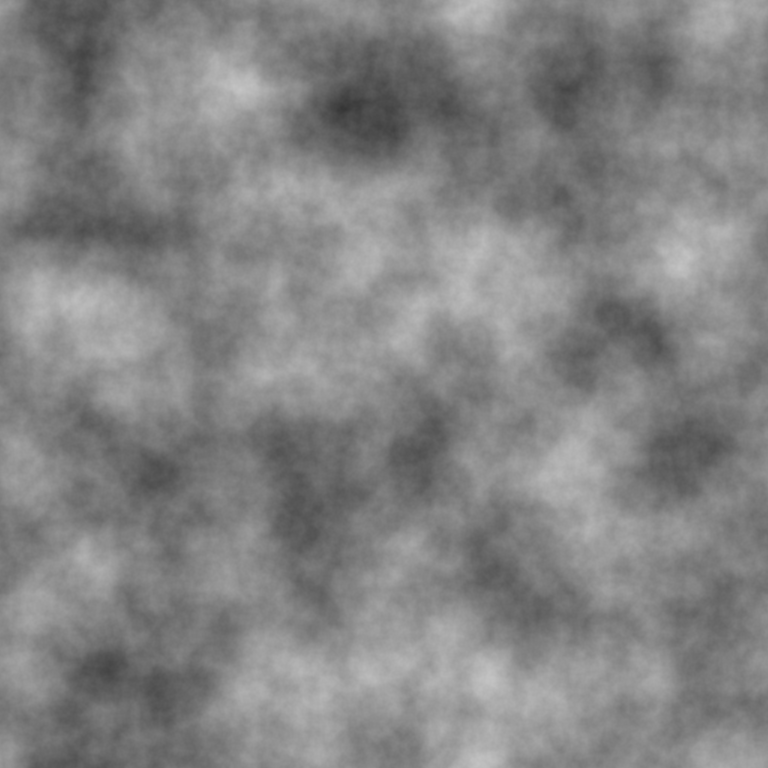
Reproduce this texture procedurally as a Shadertoy shader.

```glsl
// Seamless soft grey clouds: wrapping gradient noise summed over octaves.
#define BASE_CELLS 4
#define OCTAVES 7
#define GAIN 0.595
#define MEAN_GREY 0.515
#define CONTRAST 0.335
#define SEED 41u

const float TAU = 6.2831853;

// Integer hash of a lattice cell, from 0 to 1
float hashCell(ivec2 cell, uint salt) {
    uint h = uint(cell.x) * 1597u + uint(cell.y) * 51749u + salt * 7919u;
    h = (h ^ (h >> 16)) * 73244475u;
    h = (h ^ (h >> 15)) * 73244475u;
    h ^= h >> 16;
    return float(h & 65535u) / 65536.0;
}

// Contribution of one lattice corner, wrapped to the period
float cornerSlope(ivec2 cell, ivec2 corner, vec2 local, int period, uint salt) {
    ivec2 wrapped = (cell + corner) % period;
    float angle = TAU * hashCell(wrapped, salt);
    return dot(vec2(cos(angle), sin(angle)), local - vec2(corner));
}

// Periodic gradient noise with a quintic fade; p must not be negative
float gradientNoise(vec2 p, int period, uint salt) {
    ivec2 cell = ivec2(floor(p));
    vec2 f = fract(p);
    vec2 fade = f * f * f * (f * (f * 6.0 - 15.0) + 10.0);
    float a = cornerSlope(cell, ivec2(0, 0), f, period, salt);
    float b = cornerSlope(cell, ivec2(1, 0), f, period, salt);
    float c = cornerSlope(cell, ivec2(0, 1), f, period, salt);
    float d = cornerSlope(cell, ivec2(1, 1), f, period, salt);
    return mix(mix(a, b, fade.x), mix(c, d, fade.x), fade.y);
}

// Octaves double in frequency, each shifted to hide the lattice
float cloudNoise(vec2 uv) {
    float sum = 0.0;
    float amplitude = 1.0;
    int period = BASE_CELLS;
    for (int i = 0; i < OCTAVES; i++) {
        vec2 shift = float(i) * vec2(0.37, 0.71);
        sum += amplitude * gradientNoise(uv * float(period) + shift, period, SEED + uint(i));
        amplitude *= GAIN;
        period *= 2;
    }
    return sum;
}

void mainImage(out vec4 fragColor, in vec2 fragCoord) {
    vec2 uv = fragCoord / iResolution.xy;
    float grey = MEAN_GREY + CONTRAST * cloudNoise(uv);
    fragColor = vec4(vec3(clamp(grey, 0.0, 1.0)), 1.0);
}
```
